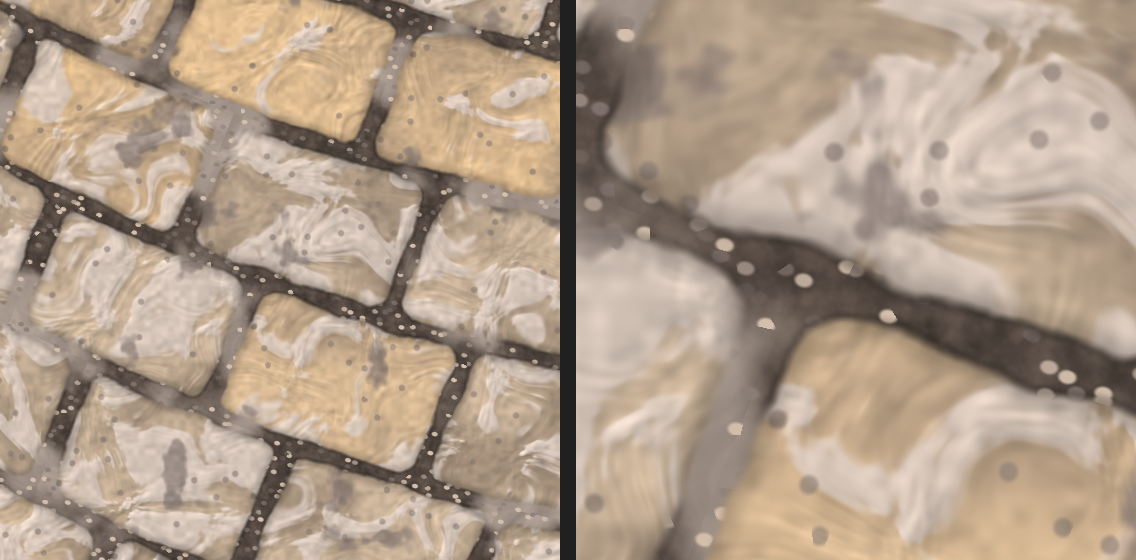
Left, the full canvas; right, a detail of the centre.
This texture is drawn by a WebGL 2 fragment shader. Its source:

```glsl
#version 300 es
precision highp float;
// Weathered cobblestones in slanted, slightly bowed courses with gritty dark joints.

uniform vec2 u_resolution;
out vec4 outColor;

// Layout, in canvas units
const float COURSE_PITCH = 0.278;   // vertical distance between courses
const float COURSE_START = 0.012;
const float COURSE_SLOPE = 0.52;
const float COURSE_BOW = 0.16;
const float STONE_PITCH = 0.419;    // distance between joints along a course
const float STONE_LEAN = 0.40;
const float STONE_START = 0.19;
const float COURSE_SHIFT = 0.40;    // offset of each course, in stones
const vec2 STONE_SIZE = vec2(0.389, 0.261);
const float GAP_MIN = 0.009;        // half width of a joint
const float GAP_VARY = 0.011;
const float CORNER = 0.028;
const float EDGE_WOBBLE = 0.020;

// Surface
const float CRUST_SCALE = 15.0;
const float GRIT_SCALE = 62.0;
const float RELIEF = 0.75;
const vec2 LIGHT_STEP = vec2(-0.0035, -0.0045);

const vec3 STONE_DARK = vec3(0.64, 0.56, 0.48);
const vec3 STONE_TAN = vec3(0.79, 0.70, 0.60);
const vec3 STONE_WARM = vec3(0.90, 0.75, 0.56);
const vec3 CRUST = vec3(0.85, 0.79, 0.75);
const vec3 STAIN = vec3(0.51, 0.46, 0.44);
const vec3 SOIL = vec3(0.33, 0.285, 0.255);
const vec3 DUST = vec3(0.70, 0.64, 0.60);
const vec3 CHIP = vec3(0.83, 0.75, 0.67);

float hash(vec2 p) {
    vec3 q = fract(p.xyx * 0.1031);
    q += dot(q, q.yzx + 33.33);
    return fract((q.x + q.y) * q.z);
}

float noise(vec2 p) {
    vec2 i = floor(p), f = fract(p);
    f = f * f * (3.0 - 2.0 * f);
    return mix(mix(hash(i), hash(i + vec2(1, 0)), f.x),
               mix(hash(i + vec2(0, 1)), hash(i + vec2(1, 1)), f.x), f.y);
}

float fbm(vec2 p) {
    float sum = 0.0, amp = 0.52;
    for (int i = 0; i < 4; i++) {
        sum += amp * noise(p);
        p = mat2(1.6, 1.2, -1.2, 1.6) * p + 7.3;
        amp *= 0.5;
    }
    return sum;
}

// Cellular noise: x = distance to the nearest point, y = its random id
vec2 cellular(vec2 p) {
    vec2 base = floor(p), best = vec2(9.0, 0.0);
    for (int y = -1; y <= 1; y++)
        for (int x = -1; x <= 1; x++) {
            vec2 c = base + vec2(x, y);
            float d = length(c + vec2(hash(c + 3.7), hash(c + 19.1)) - p);
            if (d < best.x) best = vec2(d, hash(c + 41.3));
        }
    return best;
}

// Flaky crust height: noise bent by noise into curled patches
float crustHeight(vec2 p) {
    vec2 q = mat2(0.9, 0.35, -0.3, 1.05) * p * CRUST_SCALE;
    vec2 bend = vec2(noise(q * 0.9 + 5.2), noise(q * 0.9 + 31.7)) - 0.5;
    return fbm(q + 2.0 * bend);
}

float roundedBox(vec2 p, vec2 halfSize, float radius) {
    vec2 d = abs(p) - halfSize + radius;
    return length(max(d, 0.0)) + min(max(d.x, d.y), 0.0) - radius;
}

void main() {
    vec2 p = gl_FragCoord.xy / u_resolution;
    p.y = 1.0 - p.y;   // courses are counted downwards
    float soft = max(0.004, 1.0 / u_resolution.y);

    // Stone cell and distance to its rounded outline
    float course = (p.y - COURSE_SLOPE * p.x + COURSE_BOW * p.x * p.x - COURSE_START) / COURSE_PITCH;
    float row = floor(course);
    float along = (p.x + STONE_LEAN * p.y) / STONE_PITCH - STONE_START - COURSE_SHIFT * row;
    vec2 cell = vec2(floor(along), row);
    float tone = hash(cell), wear = hash(cell + 17.0);
    vec2 local = (fract(vec2(along, course)) - 0.5) * STONE_SIZE;
    vec2 gap = GAP_MIN + GAP_VARY * vec2(hash(cell + 5.0) + 0.3, hash(cell + 9.0));
    float edge = roundedBox(local, 0.5 * STONE_SIZE - gap, CORNER);
    edge += EDGE_WOBBLE * (fbm(p * 17.0) - 0.49);

    // Stone face: tan body, pale crust, small stains
    vec2 q = p + cell * 3.17;
    float warm = 1.0 - smoothstep(0.0, 0.35, tone);
    float height = crustHeight(q);
    float slope = height - crustHeight(q + LIGHT_STEP);
    float body = smoothstep(0.25, 0.72, fbm(q * 8.0 + 11.0) + 0.15 * (wear - 0.5));
    vec3 stone = mix(STONE_DARK, STONE_TAN, body);
    stone = mix(stone, STONE_WARM, warm * (0.35 + 0.5 * body));
    float bare = 0.43 + 0.07 * wear + 0.05 * warm;
    stone = mix(stone, CRUST, 0.85 * smoothstep(bare, bare + 0.10, height));
    float stain = smoothstep(0.66, 0.76, fbm(q * 13.0 + 53.0));
    vec2 pit = cellular(q * 34.0);
    stain = max(0.7 * stain, 0.6 * step(0.86, pit.y) * smoothstep(0.26, 0.12, pit.x));
    stone = mix(stone, STAIN, stain);
    stone *= 1.0 + RELIEF * slope + 0.12 * (noise(q * 95.0) - 0.5);
    stone *= 1.0 - 0.22 * smoothstep(-0.018, 0.002, edge);

    // Joint: soil, drifts of dust and scattered chips
    vec2 grit = cellular(mat2(0.9, 0.4, -0.65, 1.1) * p * GRIT_SCALE);
    float drift = smoothstep(0.50, 0.68, fbm(p * 6.0 + 2.6));
    vec3 joint = SOIL * (0.65 + 0.7 * fbm(p * 70.0));
    joint = mix(joint, DUST * (0.8 + 0.4 * height), 0.85 * drift);
    float pebble = smoothstep(0.42, 0.22, grit.x);
    joint = mix(joint, mix(STAIN, CHIP, smoothstep(0.75, 0.95, grit.y)), pebble * smoothstep(0.45, 0.9, grit.y));
    joint *= 1.0 - 0.25 * smoothstep(0.008, 0.0, edge) * (1.0 - drift);

    vec3 color = mix(stone, joint, smoothstep(-soft, soft, edge));
    outColor = vec4(clamp(color, 0.0, 1.0), 1.0);
}
```
